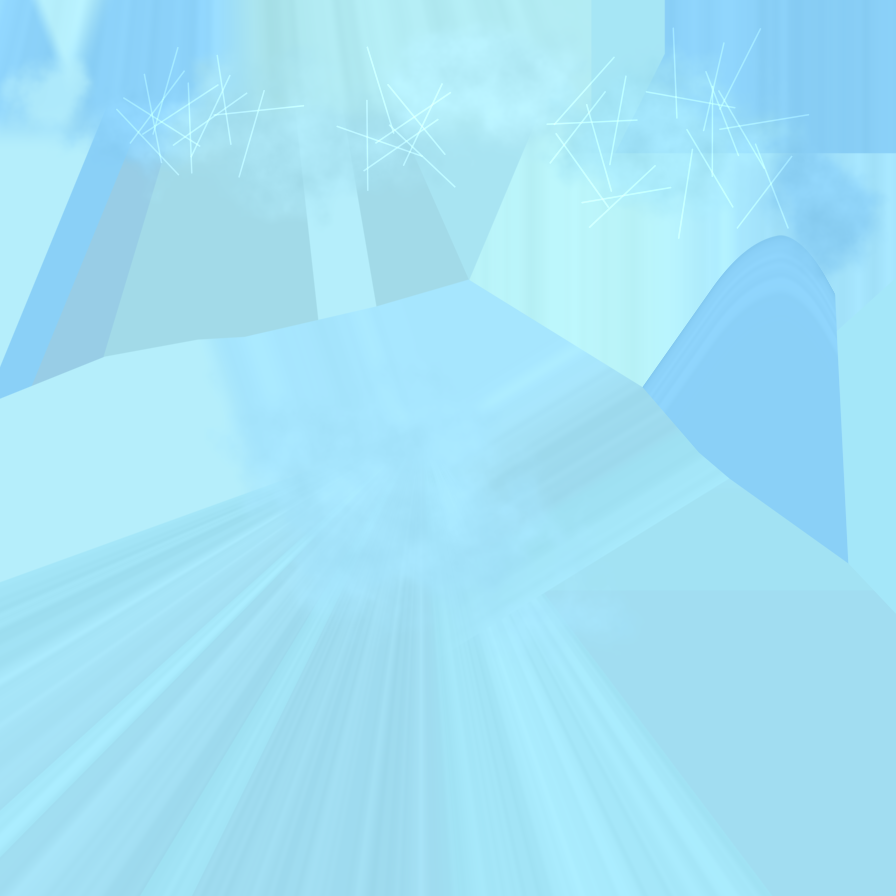
Reproduce this background procedurally as a Shadertoy shader.

```glsl
// Abstract icy landscape: a pale ground with fanned streaks below a ridge,
// slanted sky panels and a blue peak above it, joined by mottled clouds.
// Panels are half-plane masks, streaks are 1D noise, clouds are ragged ellipses.
#define FAN_APEX vec2(0.47, 0.52)
#define STREAK_GAIN 0.045
#define ROUGHNESS 1.3
#define THREAD_COUNT 20
#define THREAD_GAIN 0.1
#define PALE vec3(0.71, 0.935, 0.985)
#define AQUA vec3(0.645, 0.905, 0.975)
#define MIST vec3(0.63, 0.868, 0.945)
#define SKY vec3(0.65, 0.9, 0.995)
#define BLUE vec3(0.54, 0.815, 0.97)
#define SLATE vec3(0.635, 0.855, 0.91)

const vec2 RIDGE[11] = vec2[11](
    vec2(0, 0.555), vec2(0.117, 0.602), vec2(0.221, 0.621), vec2(0.273, 0.624),
    vec2(0.42, 0.658), vec2(0.523, 0.688), vec2(0.717, 0.568), vec2(0.78, 0.495),
    vec2(0.814, 0.466), vec2(0.947, 0.371), vec2(1, 0.315));

float hash(vec2 p) {
    vec3 q = fract(p.xyx * 0.1031);
    q += dot(q, q.yzx + 33.33);
    return fract((q.x + q.y) * q.z);
}

float noise(vec2 p) {
    vec2 i = floor(p), f = fract(p), e = vec2(1, 0);
    f = f * f * (3.0 - 2.0 * f);
    return mix(mix(hash(i), hash(i + e), f.x), mix(hash(i + e.yx), hash(i + 1.0), f.x), f.y);
}

float fbm(vec2 p) {
    float sum = 0.0, gain = 0.5;
    for (int i = 0; i < 5; i++, gain *= 0.5) {
        sum += gain * noise(p);
        p = mat2(1.6, 1.2, -1.2, 1.6) * p + 7.3;
    }
    return sum;
}

// Antialiased half-plane: 1 where d is positive
float edge(float d) {
    float w = 0.9 / iResolution.y;
    return smoothstep(-w, w, d);
}

// Signed brightness of streaks along one coordinate
float streak(float t, float seed) {
    return STREAK_GAIN * (noise(vec2(t * 16.0, seed)) + 0.7 * noise(vec2(t * 47.0, seed))
        + 0.4 * noise(vec2(t * 120.0, seed)) - 1.05);
}

float ridgeHeight(float x) {
    float h = 0.0;
    for (int i = 0; i < 10; i++) {
        vec2 a = RIDGE[i], b = RIDGE[i + 1];
        if (x >= a.x) h = mix(a.y, b.y, (x - a.x) / (b.x - a.x));
    }
    return h;
}

float softMin(float a, float b, float k) {
    float h = max(k - abs(a - b), 0.0);
    return min(a, b) - h * h / k * 0.25;
}

// Ellipse mask whose rim is broken by noise
float cloud(vec2 d, vec2 radii, float rough) {
    return 0.8 * smoothstep(1.15, 0.5, length(d / radii) + rough * ROUGHNESS);
}

// Fine random line segments around a centre
float threads(vec2 d, vec2 size, float seed) {
    float sum = 0.0;
    for (int i = 0; i < THREAD_COUNT; i++) {
        float k = float(i) + seed, turn = 6.28 * hash(vec2(k, 3));
        vec2 a = d - size * (2.0 * vec2(hash(vec2(k, 1)), hash(vec2(k, 2))) - 1.0);
        vec2 dir = vec2(cos(turn), sin(turn));
        sum += smoothstep(0.0016, 0.0, length(a - dir * clamp(dot(a, dir), -0.05, 0.05)));
    }
    return min(sum, 1.5) * THREAD_GAIN;
}

vec3 ground(vec2 p) {
    // Lower fan, from left to right
    vec2 r = p - FAN_APEX;
    float a = atan(r.x, -r.y), len = length(r);
    vec3 c = mix(PALE, mix(AQUA, MIST, smoothstep(-1.2, -0.85, a)), edge((a + 1.224) * len));
    c = mix(c, AQUA, edge((0.029 - abs(a + 0.807)) * len));
    c = mix(c, AQUA, edge((0.043 - abs(a + 0.5)) * len));
    c = mix(c, AQUA, smoothstep(0.03, 0.09, a));
    c += streak(a * 0.8, 3.0) * smoothstep(-1.26, -1.18, a);
    c = mix(c, MIST + vec3(0.005, 0.018, 0.007) * edge(p.y - 0.341), edge((a - 0.646) * len));
    // Leaning streaks under the ridge, then diagonal ones
    float s = p.x + 0.33 * p.y, q = dot(p, vec2(0.526, -0.85));
    vec3 upper = SKY + 0.6 * streak(s, 12.0) * smoothstep(0.7, 0.62, s);
    c = mix(c, upper, smoothstep(0.42, 0.46, s) * smoothstep(0.44, 0.5, p.y));
    vec3 diagonal = mix(SKY, MIST, smoothstep(-0.2, -0.1, q));
    diagonal = mix(diagonal, AQUA, smoothstep(-0.05, -0.035, q)) + streak(q * 1.3, 21.0);
    return mix(c, diagonal, smoothstep(-0.205, -0.19, q) * edge(0.032 - q) * smoothstep(0.48, 0.56, p.x));
}

vec3 sky(vec2 p) {
    // Slanted panels: each edge has an x at y = 0.7 and a lean
    float x = p.x, y = p.y - 0.7, down = 1.0 - p.y;
    vec3 c = mix(PALE, BLUE, edge(x - 0.045 - 0.41 * y));
    c = mix(c, vec3(0.595, 0.805, 0.9), edge(x - 0.089 - 0.41 * y));
    c = mix(c, SLATE, edge(x - 0.145 - 0.3 * y));
    c = mix(c, PALE, edge(x - 0.349 + 0.11 * y) * edge(0.413 - 0.17 * y - x));
    c = mix(c, vec3(0.66, 0.895, 0.95), edge(x - 0.518 + 0.44 * y));
    vec3 veil = mix(vec3(0.71, 0.94, 0.96), SKY, smoothstep(0.7, 0.85, x));
    c = mix(c, veil + streak(x, 31.0), edge(x - 0.529 - 0.42 * y));
    // Upper band of fanned light
    float t = x - (x - 0.25) * down;
    vec3 top = mix(BLUE, PALE, smoothstep(0.03, 0.05, x - 0.4 * down));
    top = mix(top, BLUE, smoothstep(0.09, 0.13, x + 0.35 * down));
    top = mix(top, vec3(0.7, 0.925, 0.955), smoothstep(0.22, 0.3, t));
    top += 1.4 * streak(t, 42.0) * smoothstep(0.66, 0.5, x);
    top = mix(top, vec3(0.65, 0.9, 0.96), edge(x - 0.66));
    top = mix(top, BLUE + streak(x, 51.0), edge(x - 0.742 + 0.5 * max(0.94 - p.y, 0.0)));
    c = mix(c, top, mix(smoothstep(0.83, 0.89, p.y), edge(p.y - 0.829), smoothstep(0.6, 0.7, x)));
    // Peak with layered bands below its crown, and a shelf beside it
    float crest = softMin(0.568 + 1.42 * (x - 0.717), 0.738, 0.06);
    float depth = softMin(crest, 0.681 - 1.8 * (x - 0.927), 0.05) - p.y;
    float wall = x - 0.947 + 0.05 * (p.y - 0.371);
    vec3 peak = BLUE + streak(depth * 1.5, 63.0) * smoothstep(0.11, 0.03, depth);
    c = mix(c, peak, edge(depth) * edge(-wall));
    return mix(c, AQUA, edge(wall) * edge(0.9 * x - 0.21 - p.y));
}

void mainImage(out vec4 fragColor, in vec2 fragCoord) {
    vec2 p = fragCoord / iResolution.xy;
    vec3 c = mix(ground(p), sky(p), edge(p.y - ridgeHeight(p.x)));
    // Mottled clouds
    float rough = fbm(p * 17.0) - 0.5, mottle = 0.15 * (fbm(p * 24.0 + 4.0) - 0.5);
    vec2 d = p - vec2(0.455, 0.42), left = p - vec2(0.32, 0.85), right = p - vec2(0.74, 0.85);
    c = mix(c, SKY + 0.6 * mottle, cloud(mat2(0.9, 0.43, -0.43, 0.9) * d, vec2(0.22, 0.13), rough));
    c = mix(c, BLUE + mottle, cloud(p - vec2(0.15, 0.86), vec2(0.1, 0.06), rough));
    c = mix(c, vec3(0.66, 0.89, 0.95) + mottle, cloud(left, vec2(0.19, 0.075), rough));
    c = mix(c, PALE + mottle, cloud(p - vec2(0.55, 0.9), vec2(0.12, 0.08), rough));
    c = mix(c, PALE, cloud(p - vec2(0.06, 0.89), vec2(0.06, 0.045), rough));
    c = mix(c, AQUA + mottle, cloud(right, vec2(0.13, 0.08), rough));
    c = mix(c, BLUE + mottle, cloud(p - vec2(0.915, 0.77), vec2(0.06, 0.07), rough));
    // Fine threads inside the clouds
    c += threads(left, vec2(0.17, 0.05), 10.0) + threads(right, vec2(0.13, 0.08), 60.0);
    fragColor = vec4(clamp(c, 0.0, 1.0), 1.0);
}
```
